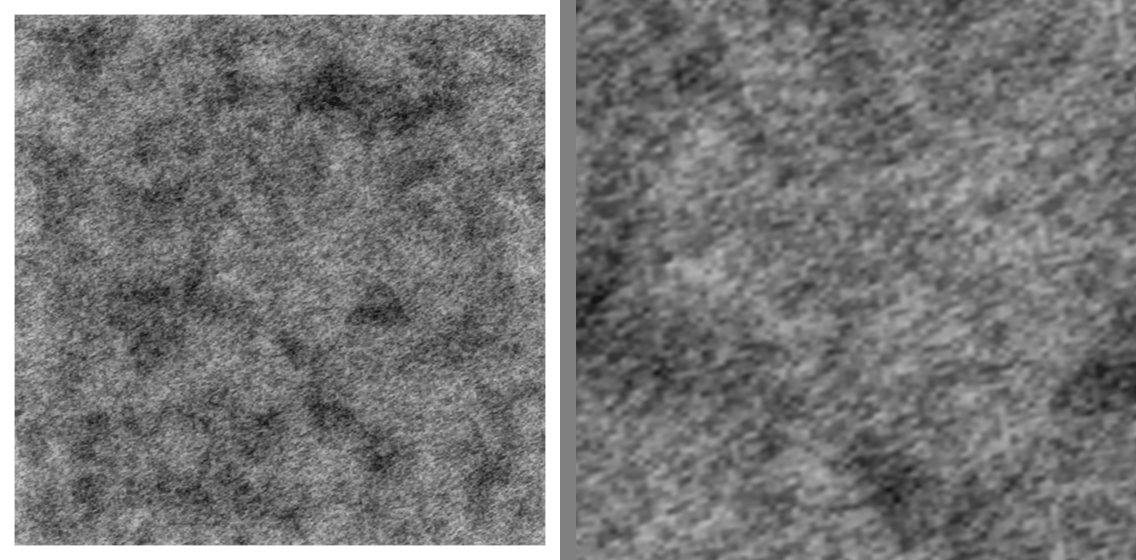
Left, the full canvas; right, a detail of the centre.
Write a WebGL 1 fragment shader that draws this texture.

```glsl
precision highp float;
// Grey cloudy noise with fine slanted grain, in a square with a white margin.

uniform vec2 u_resolution;

const float MARGIN = 0.026;
const float BASE_GREY = 0.408;
const float EDGE_GLOW = 0.11;
const float EDGE_FALLOFF = 0.06;
const float GRAIN_ANGLE = 0.52;

float hash(vec2 cell) {
  vec3 p = fract(vec3(cell.xyx) * 0.1031);
  p += dot(p, p.yzx + 33.33);
  return fract((p.x + p.y) * p.z);
}

vec2 rotate(vec2 p, float angle) {
  float c = cos(angle);
  float s = sin(angle);
  return vec2(c * p.x + s * p.y, c * p.y - s * p.x);
}

// Smooth value noise centred on zero
float noise(vec2 p) {
  vec2 cell = floor(p);
  vec2 f = fract(p);
  f = f * f * (3.0 - 2.0 * f);
  float low = mix(hash(cell), hash(cell + vec2(1.0, 0.0)), f.x);
  float high = mix(hash(cell + vec2(0.0, 1.0)), hash(cell + vec2(1.0, 1.0)), f.x);
  return mix(low, high, f.y) - 0.5;
}

// Soft blotches: each octave is turned to hide the lattice
float clouds(vec2 p) {
  float sum = 0.0;
  float frequency = 11.0;
  for (int i = 0; i < 4; i++) {
    float octave = float(i);
    float weight = 0.19 - 0.045 * abs(octave - 1.0);
    vec2 q = rotate(p, 0.6 + 1.1 * octave) * frequency;
    sum += weight * noise(q + 137.0 + 41.0 * octave);
    frequency *= 2.1;
  }
  return sum;
}

// Fine grain: short slanted streaks mixed with even specks
float grain(vec2 p, float angle) {
  vec2 along = rotate(p, angle);
  float streaks = noise(along * vec2(110.0, 250.0) + 311.0);
  float specks = noise(rotate(p, 0.15) * vec2(230.0, 290.0) + 523.0);
  return 0.21 * streaks + 0.22 * specks;
}

void main() {
  vec2 uv = gl_FragCoord.xy / u_resolution;
  float pixel = 1.0 / min(u_resolution.x, u_resolution.y);

  // Distance inward from the nearest side of the square
  vec2 toSide = 0.5 - MARGIN - abs(uv - 0.5);
  float inside = min(toSide.x, toSide.y);

  // Dark spots are deeper than the light ones are bright
  float cloud = clouds(uv);
  cloud -= 1.2 * cloud * cloud;

  float grey = BASE_GREY + cloud + grain(uv, GRAIN_ANGLE);
  grey += EDGE_GLOW * exp(-max(inside, 0.0) / EDGE_FALLOFF);
  grey = clamp(grey, 0.08, 0.9);

  float mask = smoothstep(-0.5 * pixel, 0.5 * pixel, inside);
  gl_FragColor = vec4(vec3(mix(1.0, grey, mask)), 1.0);
}
```
